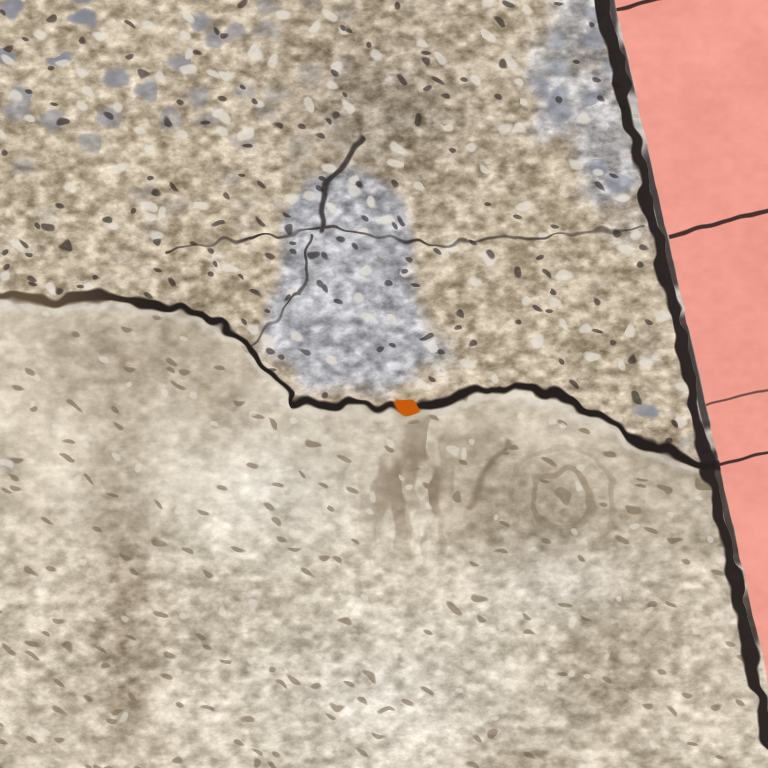
Write a WebGL 1 fragment shader that draws this texture.

```glsl
precision highp float;
// Weathered concrete split by a jagged crack, beside a slanted row of salmon tiles.
// Bent lines set the crack and tile edge; cellular noise scatters stones and flecks,
// and layered value noise mottles the cement.
uniform vec2 u_resolution;

const vec3 TAN = vec3(.745, .685, .6);
const vec3 CEMENT = vec3(.795, .75, .675);
const vec3 PALE = vec3(.9, .875, .83);
const vec3 BLUE_GREY = vec3(.7, .7, .715);
const vec3 SLATE = vec3(.5, .52, .58);
const vec3 SOIL = vec3(.43, .36, .28);
const vec3 DARK = vec3(.15, .125, .12);
const vec3 SALMON = vec3(.945, .625, .565);
const vec3 RUST = vec3(.78, .36, .06);
const float EDGE_TOP = .797;
const float EDGE_SLANT = .226;
const float JOINT_SLOPE = .26;
const float CRACK_WIDTH = .0045;

float hash(vec2 p) {
  p = fract(p * vec2(.1031, .1137));
  p += dot(p, p.yx + 33.33);
  return fract((p.x + p.y) * p.x * 17.);
}

float noise(vec2 p) {
  vec2 i = floor(p), f = fract(p);
  f *= f * (3. - 2. * f);
  return mix(mix(hash(i), hash(i + vec2(1, 0)), f.x),
             mix(hash(i + vec2(0, 1)), hash(i + 1.), f.x), f.y);
}

float fbm(vec2 p) {
  float sum = 0., amp = .53;
  for (int i = 0; i < 4; i++) {
    sum += amp * noise(p);
    p = mat2(1.6, 1.2, -1.2, 1.6) * p + 17.3;
    amp *= .5;
  }
  return sum;
}

// Cellular noise: a random share of the cells become soft spots
float spots(vec2 p, float share, float radius) {
  vec2 best = vec2(9, 0);
  for (int k = 0; k < 9; k++) {
    vec2 c = floor(p) + vec2(mod(float(k), 3.), floor(float(k) / 3.)) - 1.;
    float d = length(c + .15 + .7 * vec2(hash(c), hash(c + 57.)) - p);
    if (d < best.x) best = vec2(d, hash(c + 91.));
  }
  return step(1. - share, best.y) * (1. - smoothstep(radius * .5, radius, best.x));
}

// Soft ellipse: center in xy, radii in zw
float blob(vec2 p, vec4 e) {
  p = (p - e.xy) / e.zw;
  return exp(-dot(p, p));
}

float bend(float y, float x, float x0, float x1, float y1) {
  return mix(y, y1, clamp((x - x0) / (x1 - x0), 0., 1.));
}

float crackHeight(float x) {
  float y = bend(.616, x, 0., .06, .608);
  y = bend(y, x, .06, .143, .615);
  y = bend(y, x, .143, .267, .592);
  y = bend(y, x, .267, .319, .553);
  y = bend(y, x, .319, .384, .478);
  y = bend(y, x, .384, .527, .468);
  y = bend(y, x, .527, .638, .496);
  y = bend(y, x, .638, .72, .49);
  y = bend(y, x, .72, .833, .427);
  return bend(y, x, .833, .92, .392);
}

float segment(vec2 p, vec4 s) {
  vec2 d = s.zw - s.xy;
  p -= s.xy;
  return length(p - d * clamp(dot(p, d) / dot(d, d), 0., 1.));
}

float line(float d, float width, float soft) {
  return 1. - smoothstep(width - soft, width + soft, abs(d));
}

void main() {
  vec2 p = gl_FragCoord.xy / u_resolution;
  float px = 1. / u_resolution.y;
  float grain = fbm(p * vec2(75, 105)) - .5, mottle = fbm(p * 13.) - .5;
  vec2 rough = vec2(noise(p * 55.), noise(p * 55. + 40.)) - .5;
  vec2 w = p + rough * .012, tilted = mat2(.9, .4, -.4, .9) * w;
  float rise = w.y - crackHeight(w.x);
  float edge = p.x - EDGE_TOP - EDGE_SLANT * (1. - p.y);

  // Upper slab: tan grit, grey patch, blue stones
  float patchy = blob(p, vec4(.46, .575, .13, .1)) + blob(p, vec4(.46, .72, .08, .08));
  patchy = smoothstep(.38, .62, patchy + mottle * .7);
  float bluish = blob(vec2(edge, p.y), vec4(-.05, .84, .09, .24));
  bluish = smoothstep(.4, .8, bluish + mottle * 1.3);
  vec3 top = mix(TAN, BLUE_GREY, max(patchy, bluish * .8));
  top *= 1. - .18 * blob(p, vec4(.5, .86, .12, .1));
  top += grain * .62 + mottle * .12;
  float stony = max(blob(p, vec4(.1, .98, .28, .2)), bluish * .6);
  stony = max(stony, blob(p, vec4(.855, .455, .065, .035)));
  top = mix(top, SLATE, spots(w * vec2(24, 29), .45, .48) * stony * .85);
  top = mix(top, PALE, spots(tilted * vec2(38, 52) + 9., .16, .42) * .75);
  top = mix(top, DARK, spots(tilted * vec2(48, 75), .13, .34) * .6);

  // Lower slab: pale cement with stains, drips and a round scuff
  float stain = .75 * blob(p, vec4(.165 + rough.x * .03, .18, .035, .22))
    + .55 * blob(p, vec4(.15, .54, .12, .05)) + .5 * blob(p, vec4(.28, .47, .03, .06))
    + .5 * blob(p, vec4(.7, .36, .13, .07)) + .45 * blob(p, vec4(.8, .15, .09, .08))
    + .5 * blob(p, vec4(.67, .01, .07, .03));
  float light = blob(p, vec4(.35, .36, .13, .09)) + blob(p, vec4(.72, .24, .09, .05))
    + blob(p, vec4(.5, .09, .17, .11));
  vec3 low = mix(CEMENT, PALE, min(light * .65, 1.));
  low = mix(low, SOIL, clamp(stain * (.53 + .55 * mottle), 0., .7));
  low += grain * mix(.48, .28, smoothstep(.2, .4, p.y)) + mottle * .3;
  float drips = smoothstep(.48, .75, noise(w * vec2(85, 14))) * blob(p, vec4(.54, .38, .075, .085));
  float rings = smoothstep(.35, .9, sin(length(w - vec2(.735, .355)) * 210. + mottle * 6.));
  float marks = max(drips * .65, rings * .45 * blob(p, vec4(.735, .355, .075, .06)));
  marks = max(marks, .5 * line(segment(w, vec4(.61, .34, .66, .43)), .004, .004));
  marks = max(marks, spots(tilted * vec2(32, 75) + 5., .18, .32) * .55);
  low = mix(low, SOIL, marks);
  low = mix(low, PALE, spots(tilted * vec2(48, 55) + 23., .1, .3) * .6);
  vec3 color = mix(low, top, smoothstep(-.003, .003, rise));

  // Fine branching cracks
  float fine = segment(w, vec4(.22, .674, .417, .703));
  fine = min(fine, segment(w, vec4(.417, .703, .56, .681)));
  fine = min(fine, segment(w, vec4(.56, .681, .835, .703)));
  fine = min(fine, segment(w, vec4(.404, .69, .391, .616)));
  fine = min(fine, segment(w, vec4(.391, .616, .326, .551)));
  float branch = min(segment(w, vec4(.417, .7, .423, .75)), segment(w, vec4(.423, .75, .469, .82)));
  fine = line(fine, .0017, px) * (.3 + .65 * noise(p * 24.));
  color = mix(color, DARK, max(fine, line(branch, .0035, .002) * .75));

  // Main crack with a pale lower lip and a rusty chip
  float width = CRACK_WIDTH * (.65 + .7 * noise(p * 30.));
  color = mix(color, PALE, line(rise + .012, .004, .004) * .4);
  vec3 depth = mix(SOIL, DARK, smoothstep(.03, .22, p.x) * .8 + .2);
  color = mix(color, depth, line(rise * .8, width, px * 1.5));
  color = mix(color, RUST, smoothstep(.35, .5, blob(w, vec4(.532, .471, .019, .011))));

  // Crumbled mortar and dark gap
  float mortar = line(edge + .004, .008, .002) * smoothstep(.35, .5, p.y);
  color = mix(color, mix(BLUE_GREY, PALE, grain + .5), mortar * .8);
  float gap = line(edge + .012 + rough.x * .012, .006 + .004 * noise(p * 38.), .002);
  gap = max(gap, line(edge + .002, .005, .002) * smoothstep(.35, .65, noise(p * 28.)) * .8);
  color = mix(color, DARK, gap * .95);

  // Salmon tiles and their joints
  vec3 tile = SALMON + mottle * .06 + grain * .05;
  float level = p.y - JOINT_SLOPE * (p.x - 1.) + rough.y * .003;
  float joint = max(line(level - 1.038, .0025, px), line(level - .726, .0028, px));
  joint = max(joint, max(line(level - .493, .0015, px) * .75, line(level - .411, .002, px)));
  tile = mix(tile, DARK, joint * .85);
  color = mix(color, tile, smoothstep(-px, px, edge - .003 + rough.x * .003));
  gl_FragColor = vec4(clamp(color, 0., 1.), 1);
}
```
